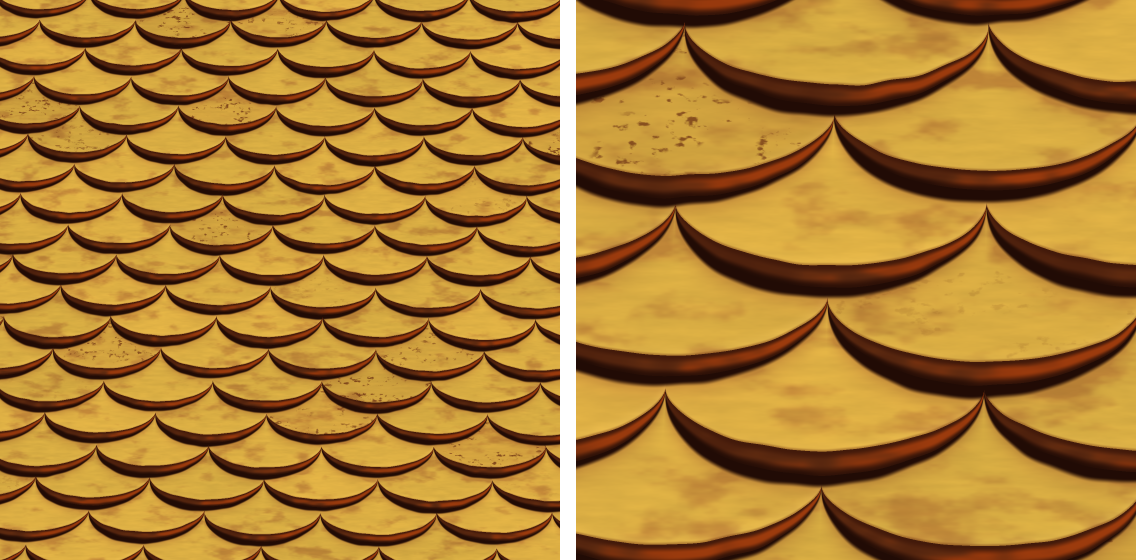
Left, the full canvas; right, a detail of the centre.
A WebGL 2 fragment shader for this texture:

```glsl
#version 300 es
// Golden fish-scale roof tiles with thick rust-brown rims, growing larger toward the eaves.
precision highp float;

uniform vec2 u_resolution;
out vec4 fragColor;

const vec3 GOLD = vec3(0.89, 0.715, 0.275);
const vec3 OCHRE = vec3(0.76, 0.53, 0.22);
const vec3 RUST = vec3(0.61, 0.23, 0.05);
const vec3 BROWN = vec3(0.44, 0.21, 0.08);
const vec3 UMBER = vec3(0.26, 0.10, 0.04);
const vec3 SHADOW = vec3(0.13, 0.045, 0.02);

float hash(vec2 p) {
    vec3 q = fract(p.xyx * vec3(0.1031, 0.1030, 0.0973));
    q += dot(q, q.yzx + 33.33);
    return fract((q.x + q.y) * q.z);
}

float noise(vec2 p) {
    vec2 i = floor(p), f = fract(p);
    f = f * f * (3.0 - 2.0 * f);
    return mix(mix(hash(i), hash(i + vec2(1, 0)), f.x),
               mix(hash(i + vec2(0, 1)), hash(i + vec2(1, 1)), f.x), f.y);
}

float fbm(vec2 p) {
    float sum = 0.0, weight = 0.5;
    for (int i = 0; i < 4; i++) {
        sum += weight * noise(p);
        p = p * 2.03 + 17.1;
        weight *= 0.5;
    }
    return sum;
}

// Canvas position to (column, row); rows count downward and widen with perspective.
vec2 roofGrid(vec2 p) {
    const float START = 0.0365, STEP = 0.0501, GROWTH = 0.000295;
    float drop = 1.0 - p.y - 0.006 * (p.x - 0.5) - START;
    float row = (sqrt(STEP * STEP + 4.0 * GROWTH * drop) - STEP) / (2.0 * GROWTH);
    float pitch = 0.1706 + 0.0013 * row + 0.00006 * row * row;
    float axis = 0.668 + 0.00003 * row * row;
    return vec2((p.x - axis) / pitch, row);
}

// Glazed top: u runs across the tile, toEdge is the height above its lower lip.
vec3 faceColor(vec2 grid, vec2 id, float u, float toEdge, float warmth) {
    float tone = hash(id + 41.0);
    float cloud = fbm(grid * vec2(5.0, 3.5) + id * 3.7);
    float streak = fbm(grid * vec2(9.0, 14.0) + 60.0);
    float ochre = 0.8 * warmth + 0.9 * smoothstep(0.48, 0.8, cloud) + 0.15 * tone;
    vec3 color = mix(GOLD, OCHRE, clamp(ochre, 0.0, 1.0));
    color *= 0.94 + 0.07 * tone + 0.1 * (streak - 0.45);
    color += 0.035 * (1.0 - smoothstep(0.0, 0.16, toEdge)) * (0.6 + 0.4 * u);
    color = mix(color, BROWN, 0.45 * (1.0 - smoothstep(0.0, 0.035, toEdge)));

    // Grime gathers on a few tiles only.
    float dirty = smoothstep(0.84, 0.95, hash(id + 7.0));
    float specks = smoothstep(0.56, 0.72, fbm(grid * vec2(26.0, 15.0) + 9.0));
    float patches = smoothstep(0.4, 0.6, noise(grid * vec2(6.0, 4.0) + 3.0));
    return mix(color, BROWN, dirty * (0.1 + 0.75 * specks * patches));
}

// Exposed thickness: h runs from the lip (0) to the underside (1).
vec3 rimColor(vec2 grid, vec2 id, float u, float h) {
    float mottling = noise(grid * vec2(14.0, 9.0)) - 0.5;
    float light = smoothstep(-1.0, 0.75, u + 0.7 * mottling + 0.5 * (hash(id + 23.0) - 0.5));
    vec3 clay = mix(BROWN, RUST, smoothstep(0.3, 0.9, light));
    float band = smoothstep(0.05, 0.4, h) * (1.0 - smoothstep(0.6, 1.0, h));
    vec3 color = mix(UMBER, clay, band * (0.25 + 0.75 * light));
    return mix(color, SHADOW, smoothstep(0.55, 1.0, h) * (1.0 - 0.6 * light));
}

// Upper rows overlap lower ones, so the first row that covers the point wins.
vec3 roof(vec2 p) {
    vec2 grid = roofGrid(p);
    float lit = 1.0, warmth = 0.0;
    vec3 color = SHADOW;
    for (int j = -1; j <= 1; j++) {
        float row = floor(grid.y) + float(j);
        float x = grid.x + 0.5 * (1.0 - mod(row, 2.0));
        vec2 id = vec2(floor(x), row);
        float u = 2.0 * fract(x) - 1.0;
        float slip = 0.08 * (hash(id) - 0.5) + 0.03 * u * (hash(id + 5.0) - 0.5);
        float wobble = 0.03 * (noise(grid * vec2(11.0, 3.0)) - 0.5);
        float fall = grid.y - row - slip - wobble;

        float arc = max(1.0 - u * u, 0.0);
        float taper = pow(arc, 0.35);
        float lip = 0.64 * pow(arc, 0.6);
        float rim = taper * (0.21 + 0.05 * hash(id + 11.0));
        float shade = taper * (0.1 - 0.055 * u + 0.05 * (hash(id + 13.0) - 0.5)) + 0.01;

        if (fall < lip) {
            vec3 face = faceColor(grid, id, u, lip - fall, warmth);
            color = mix(SHADOW, face, lit);
            break;
        }
        if (fall < lip + rim) {
            color = rimColor(grid, id, u, (fall - lip) / rim);
            break;
        }
        float below = fall - lip - rim;
        lit = min(lit, smoothstep(shade - 0.03, shade + 0.035, below));
        warmth = max(warmth, exp(-9.0 * max(below - shade, 0.0)));
    }
    return color;
}

void main() {
    // Average a small grid of samples to smooth the edges.
    const int SAMPLES = 3;
    vec3 sum = vec3(0.0);
    for (int i = 0; i < SAMPLES * SAMPLES; i++) {
        vec2 offset = (vec2(i % SAMPLES, i / SAMPLES) + 0.5) / float(SAMPLES) - 0.5;
        sum += roof((gl_FragCoord.xy + offset) / u_resolution);
    }
    fragColor = vec4(sum / float(SAMPLES * SAMPLES), 1.0);
}
```
